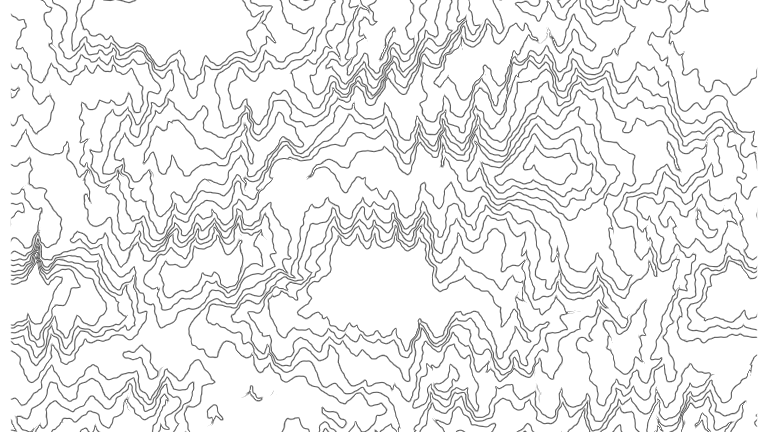
Reproduce this pattern procedurally as a Shadertoy shader.

```glsl
// Topographic map: thin grey contour lines of eroded hills and flat valleys on white.

// Hash without sine: lattice cell to a unit gradient
vec2 cellGradient(vec2 cell) {
    vec3 h = fract(cell.xyx * vec3(0.1031, 0.1030, 0.0973));
    h += dot(h, h.yzx + 33.33);
    return normalize(fract((h.xx + h.yz) * h.zy) - 0.4999);
}

// Gradient noise, roughly -0.6 to 0.6
float noise(vec2 p) {
    vec2 i = floor(p), f = p - i;
    vec2 u = f * f * f * (f * (f * 6.0 - 15.0) + 10.0);
    vec2 e = vec2(1.0, 0.0);
    float a = dot(cellGradient(i), f);
    float b = dot(cellGradient(i + e.xy), f - e.xy);
    float c = dot(cellGradient(i + e.yx), f - e.yx);
    float d = dot(cellGradient(i + e.xx), f - e.xx);
    return mix(mix(a, b, u.x), mix(c, d, u.x), u.y);
}

vec2 noisePair(vec2 p) {
    return vec2(noise(p), noise(p + vec2(37.2, 91.7)));
}

// Folded noise with a slightly rounded crease
float crease(vec2 p) {
    float n = noise(p);
    return sqrt(n * n + 0.0003);
}

// Height in contour steps; valley floors lie halfway between two levels
float terrain(vec2 p) {
    // Small shifts roughen the lines without making islands
    vec2 q = p + 0.004 * noisePair(p * 72.0 + 3.1);
    q += 0.012 * noisePair(q * 30.0 + 7.4);

    // Creased shears, one after the other, cut gullies and spurs
    q.y += 0.14 * crease(q * vec2(14.0, 3.2) + 20.3);
    q.x += 0.08 * crease(q * vec2(3.5, 13.0) + 51.6);

    // Long ridges, slightly rising to the right and bent
    q.y += 0.15 * noise(q * 1.3 + 64.8) - 0.14 * q.x;
    float height = noise(q * vec2(2.3, 3.9) + vec2(12.4, 28.7));
    height += 0.35 * noise(q * vec2(5.0, 7.5) + 43.9);
    return max(10.5 * height, -3.5);
}

void mainImage(out vec4 fragColor, in vec2 fragCoord) {
    float pixel = 1.0 / iResolution.y;
    vec2 p = fragCoord * pixel;

    // Distance to the nearest contour, from height and slope
    float level = terrain(p);
    vec2 e = vec2(0.5 * pixel, 0.0);
    vec2 slope = vec2(terrain(p + e.xy) - terrain(p - e.xy),
                      terrain(p + e.yx) - terrain(p - e.yx)) / (2.0 * e.x);
    float dist = abs(fract(level + 0.5) - 0.5) / max(length(slope), 0.001);

    // Fine line, widened to the pixel grid with its ink preserved
    float lineWidth = 0.0018;
    float softWidth = max(lineWidth, 1.15 * pixel);
    float ink = 0.95 * lineWidth / softWidth * max(1.0 - dist / softWidth, 0.0);

    // Blank margins at the left and right
    float aspect = iResolution.x * pixel;
    float inset = min(p.x, aspect - p.x) - 0.0255;
    ink *= smoothstep(-pixel, pixel, inset);

    fragColor = vec4(vec3(1.0 - ink), 1.0);
}
```
